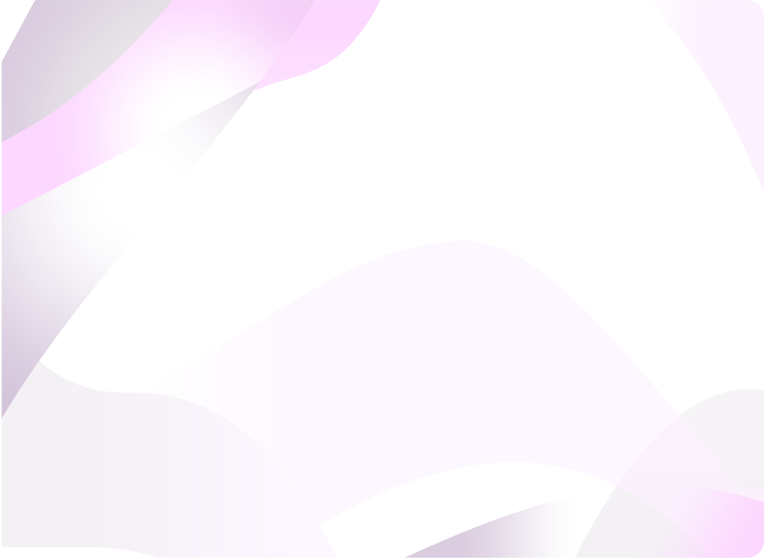
Write a WebGL 1 fragment shader that draws this background.

```glsl
precision highp float;
// Soft white card with pale pink and lilac waves sweeping through its corners.

uniform vec2 u_resolution;

#define ASPECT 1.369
#define CORNER_RADIUS 0.03
#define WHITE vec3(1.0)
#define PINK vec3(0.99, 0.845, 1.0)
#define BLUSH vec3(0.99, 0.945, 1.0)
#define HILL_TINT vec3(0.992, 0.968, 1.0)
#define MIST vec3(0.957, 0.945, 0.962)
#define SILVER vec3(0.91, 0.90, 0.91)
#define LILAC vec3(0.855, 0.80, 0.875)
#define DEEP_LILAC vec3(0.82, 0.76, 0.85)
#define PINK_GLOW vec2(0.348, 0.768)
#define LILAC_GLOW vec2(0.25, 0.66)

// Cubic through four evenly spaced heights, held flat beyond its ends.
float curve(float x, float start, float end, vec4 h) {
  float s = 3.0 * clamp((x - start) / (end - start), 0.0, 1.0);
  float a = s - 1.0, b = s - 2.0, c = s - 3.0;
  return dot(h, vec4(-a * b * c / 6.0, s * b * c * 0.5,
                     -s * a * c * 0.5, s * a * b / 6.0));
}

// Antialiased coverage, full where d is positive.
float cover(float d) {
  float pixel = 0.8 / u_resolution.y;
  return smoothstep(-pixel, pixel, d);
}

float roundedBox(vec2 p, vec2 halfSize, float radius) {
  vec2 q = abs(p) - halfSize + radius;
  return length(max(q, 0.0)) + min(max(q.x, q.y), 0.0) - radius;
}

// Broad central hill with a scooped underside.
float hillMask(vec2 p) {
  float top = p.x < 0.793
    ? curve(p.x, 0.258, 0.793, vec4(0.312, 0.410, 0.513, 0.567))
    : curve(p.x, 0.793, 1.328, vec4(0.567, 0.510, 0.330, 0.127));
  float base = curve(p.x, 0.472, 1.275, vec4(0.0, 0.143, 0.164, 0.0));
  return cover(top - p.y) * cover(p.y - base);
}

// Misty mound in the lower left, lifted off the bottom edge.
float moundMask(vec2 p) {
  float top = p.x < 0.232
    ? curve(p.x, 0.0, 0.232, vec4(0.438, 0.349, 0.308, 0.299))
    : curve(p.x, 0.232, 0.606, vec4(0.299, 0.276, 0.185, -0.005));
  float lift = max(p.x - 0.16, 0.0);
  float base = 0.023 - 1.3 * lift * lift;
  return cover(top - p.y) * cover(p.y - base);
}

// Layered ribbons in the upper left, fading into two white glows.
vec3 paintRibbons(vec3 color, vec2 p) {
  float petal = curve(p.x, 0.46, 0.681, vec4(0.840, 0.865, 0.904, 1.005));
  vec3 petalColor = mix(PINK, WHITE, 0.2 * smoothstep(0.97, 0.83, p.y));
  float petalMask = cover(p.y - petal) * smoothstep(0.40, 0.42, p.x);
  color = mix(color, petalColor, petalMask);

  float pinkDistance = length(p - PINK_GLOW);
  float lilacDistance = length(p - LILAC_GLOW);
  vec3 pinkBand = mix(WHITE, PINK, smoothstep(0.05, 0.27, pinkDistance));
  pinkBand -= 0.035 * smoothstep(0.34, 0.56, p.x) * smoothstep(0.85, 1.0, p.y);
  vec3 lilacBand = mix(WHITE, DEEP_LILAC, smoothstep(0.05, 0.50, lilacDistance));
  vec3 cornerBand = mix(SILVER, LILAC, smoothstep(0.15, 0.38, pinkDistance));

  float seam = 0.613 + 0.52 * p.x;
  float corner = curve(p.x, 0.0, 0.312, vec4(0.745, 0.807, 0.893, 1.005));
  vec3 ribbon = mix(lilacBand, pinkBand, cover(p.y - seam));
  ribbon = mix(ribbon, cornerBand, cover(p.y - corner));
  ribbon = mix(ribbon, WHITE, cover(p.y - 0.884 - 1.857 * p.x));

  float edge = curve(p.y, 0.239, 1.0, vec4(-0.005, 0.173, 0.380, 0.561));
  return mix(color, ribbon, cover(edge - p.x));
}

// Lilac swoosh and translucent mound in the lower right.
vec3 paintLowerRight(vec3 color, vec2 p, float hill) {
  float crest = curve(p.x, 0.708, 1.362, vec4(-0.002, 0.087, 0.132, 0.103));
  float swoosh = cover(crest - p.y);
  color = mix(color, mix(LILAC, WHITE, smoothstep(0.80, 1.04, p.x)), swoosh);

  float top = curve(p.x, 1.02, 1.362, vec4(-0.005, 0.180, 0.282, 0.303));
  vec3 mound = mix(MIST, WHITE, 0.25 * smoothstep(0.05, 0.25, p.y));
  mound = mix(mound, BLUSH, 0.75 * hill);
  float blush = smoothstep(1.12, 1.34, p.x - 0.5 * p.y);
  mound = mix(mound, PINK, blush * swoosh);
  return mix(color, mound, cover(top - p.y));
}

void main() {
  vec2 p = gl_FragCoord.xy / u_resolution * vec2(ASPECT, 1.0);
  float hill = hillMask(p);
  vec3 color = mix(WHITE, HILL_TINT, hill * smoothstep(0.22, 0.60, p.x));

  vec3 mound = mix(MIST, HILL_TINT, smoothstep(0.05, 0.60, p.x));
  color = mix(color, mound, moundMask(p));
  color = paintRibbons(color, p);
  color = paintLowerRight(color, p, hill);

  // Fading blush wave in the upper right.
  float wave = curve(p.x, 1.141, 1.362, vec4(1.005, 0.927, 0.813, 0.656));
  color = mix(color, BLUSH, cover(p.y - wave) * smoothstep(1.13, 1.27, p.x));

  // Rounded card on white.
  float card = roundedBox(p - vec2(0.6825, 0.502), vec2(0.6795, 0.498), CORNER_RADIUS);
  gl_FragColor = vec4(mix(WHITE, color, cover(-card)), 1.0);
}
```
